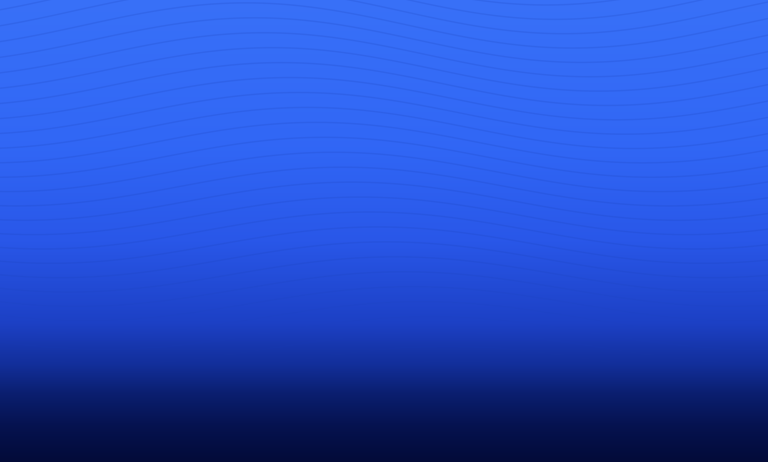
Reproduce this background procedurally as a WebGL 1 fragment shader.

```glsl
precision highp float;
// Deep blue vertical gradient crossed by faint, gently drifting wave lines.

uniform vec2 u_resolution;

const float TAU = 6.28319;
const int LINE_COUNT = 34;

// Blends from the current colour to the next between two depths.
vec3 blendStop(vec3 current, vec3 next, float from, float to, float depth) {
  return mix(current, next, clamp((depth - from) / (to - from), 0.0, 1.0));
}

// Background colour; depth is 0 at the top and 1 at the bottom.
vec3 gradient(float depth) {
  vec3 color = vec3(0.22, 0.44, 0.97);
  color = blendStop(color, vec3(0.19, 0.40, 0.96), 0.00, 0.32, depth);
  color = blendStop(color, vec3(0.16, 0.34, 0.91), 0.32, 0.52, depth);
  color = blendStop(color, vec3(0.11, 0.25, 0.77), 0.52, 0.70, depth);
  color = blendStop(color, vec3(0.07, 0.18, 0.60), 0.70, 0.79, depth);
  color = blendStop(color, vec3(0.04, 0.12, 0.44), 0.79, 0.85, depth);
  color = blendStop(color, vec3(0.02, 0.07, 0.31), 0.85, 0.92, depth);
  return blendStop(color, vec3(0.01, 0.04, 0.22), 0.92, 1.00, depth);
}

// Depth of a wave whose crest moves right as its resting depth grows.
float waveDepth(float x, float restDepth) {
  float crest = 0.40 + 0.36 * (restDepth - 0.276);
  float amplitude = mix(0.050, 0.030, restDepth);
  return restDepth - amplitude * cos(TAU * (x - crest) / 0.85);
}

// Soft coverage of a thin stroke.
float stroke(float offset, float halfWidth, float pixel) {
  return 1.0 - smoothstep(halfWidth - 0.5 * pixel, halfWidth + pixel, abs(offset));
}

// Combined coverage of all evenly spaced waves.
float waveLines(float x, float depth, float pixel) {
  float coverage = 0.0;
  for (int i = 0; i < LINE_COUNT; i++) {
    float restDepth = -0.04 + 0.0317 * float(i);
    float offset = depth - waveDepth(x, restDepth);
    coverage = max(coverage, stroke(offset, 0.0011, pixel));
  }
  return coverage;
}

void main() {
  vec2 uv = gl_FragCoord.xy / u_resolution;
  float depth = 1.0 - uv.y;
  vec3 color = gradient(depth);

  // Lines fade into the dark lower band.
  vec3 lineColor = vec3(0.10, 0.25, 0.72);
  float opacity = 0.20 * (1.0 - smoothstep(0.55, 0.82, depth));
  color = mix(color, lineColor, opacity * waveLines(uv.x, depth, 1.0 / u_resolution.y));

  gl_FragColor = vec4(color, 1.0);
}
```
